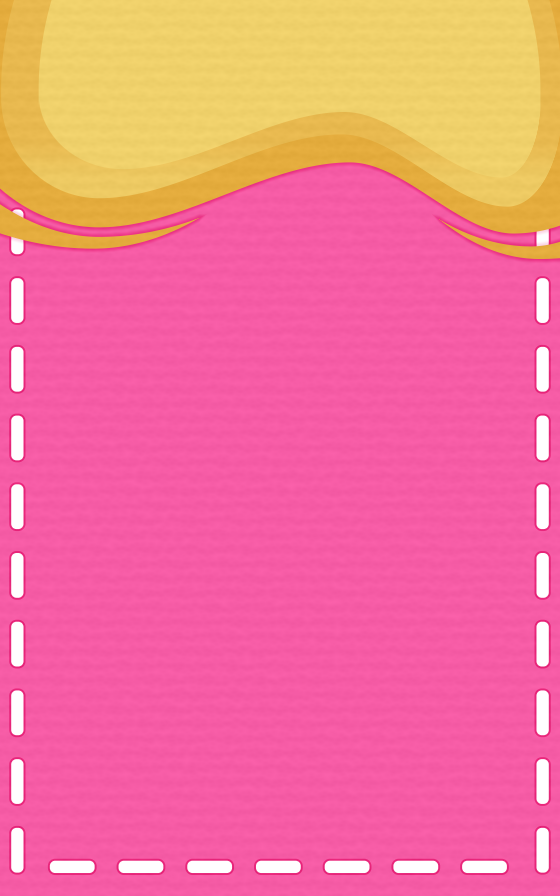
This background is drawn by a Shadertoy shader. Its source:

```glsl
#define PINK vec3(0.965, 0.36, 0.65)
#define DEEP_PINK vec3(0.90, 0.11, 0.45)
#define WHITE vec3(1.0, 0.995, 1.0)
#define GOLD_DARK vec3(0.895, 0.675, 0.24)
#define GOLD_MID vec3(0.91, 0.725, 0.31)
#define GOLD_PALE vec3(0.94, 0.82, 0.42)
#define DASH_STEP 12.27
#define DASH_HALF 4.0
#define DASH_WIDTH 1.1
#define ROW_PITCH 2.6
#define GRAIN 0.02

float cover(float d, float pixel) {
    return clamp(0.5 - d / pixel, 0.0, 1.0);
}

vec2 hash2(vec2 cell) {
    vec2 k = vec2(dot(cell, vec2(127.1, 311.7)), dot(cell, vec2(269.5, 183.3)));
    return fract(sin(k) * 43758.5);
}

// Distance to the closest scattered point
float cellular(vec2 p) {
    vec2 cell = floor(p), f = fract(p);
    float nearest = 1.5;
    for (int j = -1; j <= 1; j++)
        for (int i = -1; i <= 1; i++) {
            vec2 o = vec2(i, j);
            nearest = min(nearest, length(o + hash2(cell + o) - f));
        }
    return nearest;
}

// Felt: wavering horizontal rows with fine grain
float felt(vec2 p) {
    float wobble = 0.5 * sin(p.x * 0.7 + p.y) + 0.4 * sin(p.x * 1.9 - p.y * 1.3);
    float rows = sin(6.2832 * p.y / ROW_PITCH + wobble);
    float fleck = cellular(p * vec2(0.75, 1.2)) - 0.5;
    return 0.45 * rows + 0.9 * fleck;
}

// Pool hanging from the top: two valleys, a crest and rounded sides
float pool(vec2 p, vec2 left, vec2 crest, vec2 right, vec2 sides, float rise) {
    float wave = p.x < crest.x
        ? mix(left.y, crest.y, smoothstep(left.x, crest.x, p.x))
        : mix(crest.y, right.y, smoothstep(crest.x, right.x, p.x));
    float t = max((left.x - p.x) / (left.x - sides.x), (p.x - right.x) / (sides.y - right.x));
    t = clamp(t, 0.0, 0.998);
    float arc = sqrt(1.0 - t * t);
    wave -= rise * (1.0 - arc);
    float lift = max(1.0 - p.y / 16.0, 0.0);
    float inset = 2.3 * lift * lift;
    float side = max(sides.x - p.x, p.x - sides.y) + inset;
    return max((p.y - wave) * arc, side);
}

// Parabola with separate bends left and right of its lowest point
float bowl(float x, vec2 low, vec2 bend) {
    float dx = x - low.x;
    return low.y - (dx < 0.0 ? bend.x : bend.y) * dx * dx;
}

float crescent(float y, float top, float bottom) {
    return max(y - bottom, top - y) + 2.0 * max(top - bottom, 0.0);
}

float roundBox(vec2 p, vec2 halfSize, float radius) {
    vec2 q = abs(p) - halfSize + radius;
    return length(max(q, 0.0)) + min(max(q.x, q.y), 0.0) - radius;
}

// Offset from the nearest of a row of evenly spaced dashes
float dashOffset(float x, float first, float last) {
    return x - first - DASH_STEP * clamp(round((x - first) / DASH_STEP), 0.0, last);
}

void mainImage(out vec4 fragColor, in vec2 fragCoord) {
    // One unit is a hundredth of the width; y is the depth below the top
    vec2 uv = fragCoord / iResolution.xy;
    vec2 p = vec2(100.0 * uv.x, 160.0 * (1.0 - uv.y));
    float pixel = 100.0 / iResolution.x;
    vec3 color = PINK;

    // Stitches along both sides and the bottom
    vec2 halfDash = vec2(DASH_WIDTH, DASH_HALF);
    vec2 sideways = vec2(abs(p.x - 50.0) - 46.9, dashOffset(p.y, 41.4, 9.0));
    vec2 below = vec2(p.y - 154.8, dashOffset(p.x, 12.9, 6.0));
    float stitch = min(roundBox(sideways, halfDash, 0.95), roundBox(below, halfDash, 0.95));
    color = mix(color, DEEP_PINK, 0.85 * cover(stitch - 0.35, pixel));
    color = mix(color, WHITE, cover(stitch, pixel));
    float onThread = cover(stitch, pixel);

    // Gold layers and the two loose ribbons
    float outer = pool(p, vec2(17.7, 40.6), vec2(62.5, 29.0), vec2(91.7, 41.7), vec2(-12.3, 121.7), 36.0);
    float middle = pool(p, vec2(17.7, 35.4), vec2(61.0, 24.0), vec2(90.6, 36.9), vec2(0.2, 100.4), 18.0);
    float inner = pool(p, vec2(21.9, 30.2), vec2(61.5, 20.0), vec2(89.6, 31.7), vec2(6.9, 96.5), 13.5);
    float ribbonLeft = crescent(p.y, bowl(p.x, vec2(17.7, 42.3), vec2(0.0186, 0.0106)),
                                     bowl(p.x, vec2(16.7, 44.4), vec2(0.0098, 0.0154)));
    float ribbonRight = crescent(p.y, bowl(p.x, vec2(94.8, 44.0), vec2(0.018, 0.0307)),
                                      bowl(p.x, vec2(96.3, 46.25), vec2(0.0222, 0.01)));
    float gold = min(outer, min(ribbonLeft, ribbonRight));

    // Soft shadow, then the layers from back to front
    color = mix(color, DEEP_PINK, 0.65 * (1.0 - smoothstep(0.0, 0.9, gold)) * (1.0 - 0.7 * onThread));
    color = mix(color, GOLD_DARK, cover(gold, pixel));
    vec3 midTone = mix(GOLD_MID, GOLD_PALE, 0.7 * smoothstep(24.0, 33.0, p.y));
    color = mix(color, midTone, cover(middle, pixel));
    color = mix(color, GOLD_PALE, cover(inner, pixel));

    float cloth = 1.0 - onThread * (1.0 - cover(gold, pixel));
    color += GRAIN * felt(p) * cloth;
    fragColor = vec4(clamp(color, 0.0, 1.0), 1.0);
}
```
